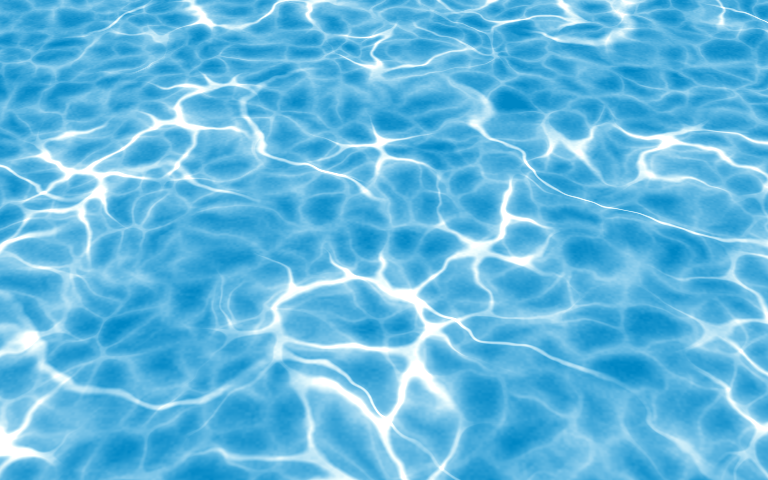
A WebGL 1 fragment shader for this texture:

```glsl
precision highp float;
uniform vec2 u_resolution;

vec2 hash2(vec2 cell) {
  vec3 h = fract(cell.xyx * vec3(0.1031, 0.1030, 0.0973));
  h += dot(h, h.yzx + 33.33);
  return fract((h.xx + h.yz) * h.zy);
}

float noise(vec2 p) {
  vec2 i = floor(p);
  vec2 f = fract(p);
  f = f * f * f * (f * (f * 6.0 - 15.0) + 10.0);
  float low = mix(hash2(i).x, hash2(i + vec2(1.0, 0.0)).x, f.x);
  float high = mix(hash2(i + vec2(0.0, 1.0)).x, hash2(i + 1.0).x, f.x);
  return mix(low, high, f.y);
}

float fbm(vec2 p) {
  float sum = 0.0;
  float amplitude = 0.55;
  for (int i = 0; i < 3; i++) {
    sum += amplitude * noise(p);
    p = mat2(1.6, 1.2, -1.2, 1.6) * p + 5.3;
    amplitude *= 0.48;
  }
  return sum;
}

vec2 warp(vec2 p) {
  return vec2(noise(p + 3.1), noise(p + 41.7)) - 0.5;
}

// Distance to the rounded border of the nearest cell
float cellBorder(vec2 p) {
  vec2 base = floor(p);
  vec2 f = fract(p);
  vec2 nearest = vec2(0.0);
  float best = 9.0;
  for (int y = -1; y <= 1; y++) {
    for (int x = -1; x <= 1; x++) {
      vec2 g = vec2(float(x), float(y));
      vec2 r = g + hash2(base + g) - f;
      if (dot(r, r) < best) {
        best = dot(r, r);
        nearest = r;
      }
    }
  }
  float sum = 0.0;
  for (int y = -2; y <= 2; y++) {
    for (int x = -2; x <= 2; x++) {
      vec2 g = vec2(float(x), float(y));
      vec2 r = g + hash2(base + g) - f;
      vec2 gap = r - nearest;
      if (dot(gap, gap) > 0.0001) {
        sum += exp(-18.0 * dot(0.5 * (r + nearest), normalize(gap)));
      }
    }
  }
  return max(0.0, -log(sum) / 18.0);
}

void main() {
  vec2 uv = gl_FragCoord.xy / u_resolution.y;
  float aspect = u_resolution.x / u_resolution.y;

  // Water plane receding towards the top
  vec2 water = vec2(uv.x - 0.5 * aspect, uv.y * 1.2) / (1.0 - 0.42 * uv.y);
  vec2 bent = water + 0.11 * warp(water * 4.0) + 0.045 * warp(water * 11.0)
    + 0.014 * warp(water * 27.0);

  // Large bright net and a softer, finer one
  float large = cellBorder(bent * 4.8 + 11.0);
  float fine = cellBorder(bent * 8.5 + 0.3 * warp(water * 7.0) + 37.0);
  float strength = smoothstep(0.3, 0.75, noise(water * 3.5 + 17.0));
  float light = 0.03 + 0.34 * exp(-5.0 * large) * mix(0.6, 1.3, strength);
  light += 0.22 * exp(-20.0 * fine * fine);
  light += 0.4 * strength * smoothstep(0.02 + 0.05 * strength, 0.0, large);
  light += 0.14 * smoothstep(0.08, 0.0, fine) * noise(water * 6.0 + 71.0);

  // Long diagonal filaments that swell into sheets
  vec2 along = vec2(dot(bent, vec2(0.8, -0.6)) * 1.3, dot(bent, vec2(0.6, 0.8)) * 3.2);
  float filament = abs(noise(along + 23.0) - 0.5);
  float presence = smoothstep(0.3, 0.65, noise(water * 2.7 + 53.0));
  light += presence * (0.42 * smoothstep(0.028, 0.004, filament)
    + 0.12 * exp(-22.0 * filament));

  // Broad shade, swirled ripples and small grain
  light += 0.32 * (fbm(bent * vec2(5.0, 8.0) + 9.0) - 0.5);
  light += 0.07 * (noise(bent * vec2(38.0, 52.0) + 3.0 * warp(water * 16.0)) - 0.5);
  light += 0.06 * (noise(water * 125.0) - 0.5);

  // Deep blue through cyan to white
  light = clamp(light, 0.0, 1.0);
  vec3 color = vec3(light, 0.53 + 0.5 * light, 0.77 + light * (0.34 - 0.1 * light));
  gl_FragColor = vec4(min(color, 1.0), 1.0);
}
```
